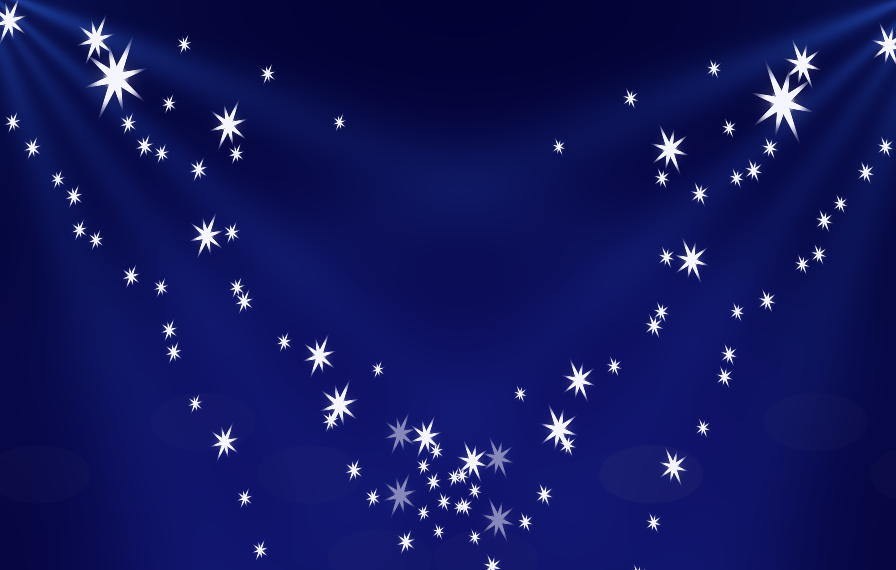
A Shadertoy shader for this background:

```glsl
// Night stage: crossing spotlight beams over deep blue, with garlands of spiky stars.
// Beams are angular lobes around two corner lamps; each garland is a line bent by
// sines, drawn once per side by mirroring the plane; faint discs lie on the floor.

const vec2 STAGE = vec2(768.0, 489.0);   // design units, y pointing down
const float PI = 3.14159265;

const vec3 NIGHT = vec3(0.010, 0.004, 0.200);
const vec3 FLOOR_BLUE = vec3(0.058, 0.066, 0.400);
const vec3 BEAM_BLUE = vec3(0.130, 0.300, 0.520);
const vec3 DISC_BLUE = vec3(0.300, 0.320, 0.480);
const vec3 LILAC = vec3(0.640, 0.650, 0.820);
const vec3 STAR_WHITE = vec3(0.960, 0.960, 1.000);

float lobe(float x, float center, float width) {
    float d = (x - center) / width;
    return exp(-d * d);
}

// Light of one lamp just outside the upper left corner
float lampBeams(vec2 p) {
    vec2 q = p + vec2(20.0, 15.0);
    float angle = atan(q.y, q.x);
    float reach = length(q);
    float rays = lobe(angle, 0.40, 0.09) + 0.75 * lobe(angle, 0.73, 0.07)
               + 0.55 * lobe(angle, 0.96, 0.08) + 0.65 * lobe(angle, 1.22, 0.11);
    float haze = 0.35 * exp(-reach / 110.0);
    return rays * (0.42 * exp(-reach / 190.0) + 0.17 * exp(-reach / 480.0)) + haze;
}

// Thin double-ended spike through the origin
float spike(vec2 p, float angle, float len, float width, float px) {
    vec2 dir = vec2(cos(angle), -sin(angle));
    float along = abs(dot(p, dir)) / len;
    float across = abs(dot(p, vec2(-dir.y, dir.x)));
    float halfWidth = width * max(0.0, 1.0 - along);
    float body = 1.0 - smoothstep(-0.5 * px, 0.6 * px, across - halfWidth);
    return body * (1.0 - smoothstep(0.45, 1.0, along));
}

float star(vec2 p, float size, float px) {
    float r = length(p) / size;
    if (r > 1.1) return 0.0;
    float w = 0.10 * size;
    float a = spike(p, 1.18, size, w, px);
    a = max(a, spike(p, -0.68, 0.82 * size, w, px));
    a = max(a, spike(p, 0.30, 0.72 * size, w, px));
    a = max(a, spike(p, 1.78, 0.76 * size, w, px));
    float core = 1.0 - smoothstep(0.12, 0.34, r);
    return max(max(a, core), 0.35 * exp(-9.0 * r * r));
}

// Stars along a line: bend bows it, sway gives an S, wobble scatters each index.
// wave holds frequency (xy) and phase (zw); the accent index is drawn larger.
float garland(vec2 p, vec2 start, vec2 end, int count, vec2 bend, vec2 sway,
              vec2 wobble, vec4 wave, float size, int accent, float px) {
    float light = 0.0;
    for (int i = 0; i < count; i++) {
        float k = float(i);
        float t = k / float(count - 1);
        vec2 offset = bend + wobble * cos(wave.xy * k + wave.zw);
        vec2 at = mix(start, end, t) + offset * sin(PI * t) + sway * sin(2.0 * PI * t);
        float scale = i == accent ? 1.75 : 1.0 + 0.1 * sin(k * 2.4);
        light = max(light, star(p - at, size * scale, px));
    }
    return light;
}

// All garlands of the left side
float starField(vec2 p, float px) {
    vec2 none = vec2(0.0);
    vec4 still = vec4(0.0);
    // large inner chain
    float s = garland(p, vec2(8, 18), vec2(365, 375), 8, vec2(0, -28), vec2(13, -40),
                      vec2(30, 22), vec4(PI, 1.57, PI, -2.04), 24.0, 2, px);
    // small inner chain
    s = max(s, garland(p, vec2(110, 106), vec2(348, 465), 12, vec2(-14, -38), vec2(0, -15),
                       vec2(17, 22), vec4(1.366, 1.571, -5.19, -13.67), 12.0, -1, px));
    // outer chain
    s = max(s, garland(p, vec2(11, 105), vec2(223, 472), 14, vec2(0, -47), vec2(0, 14),
                       vec2(13, 6), vec4(1.28, PI, -2.69, 0), 11.5, 11, px));
    // sparse upper arcs
    s = max(s, garland(p, vec2(158, 38), vec2(291, 105), 3, vec2(5, -8), none, none, still, 10.5, -1, px));
    s = max(s, garland(p, vec2(145, 89), vec2(324, 317), 3, vec2(-32, -71), none, none, still, 10.5, -1, px));
    // central cluster, with two dimmer stars
    s = max(s, garland(p, vec2(374, 387), vec2(363, 440), 3, vec2(3, 0), none, none, still, 10.5, -1, px));
    s = max(s, garland(p, vec2(363, 400), vec2(394, 435), 3, vec2(11, -8), none, none, still, 10.0, -1, px));
    return max(s, 0.6 * garland(p, vec2(343, 372), vec2(343, 425), 2, none, none, none, still, 22.0, -1, px));
}

// Faint elliptical pools near the floor
float floorDiscs(vec2 p, float px) {
    float sum = 0.0;
    for (int i = 0; i < 8; i++) {
        float k = float(i);
        float turn = 2.0 * PI * k / 5.0;
        vec2 at = vec2(33.0 + 105.0 * k + 38.0 * sin(turn), 427.0 - 65.0 * cos(turn - 0.4 * PI));
        float d = length((p - at) * vec2(0.56, 1.0)) - 25.0;
        sum += (1.0 - smoothstep(-px, px, d)) * (0.055 + 0.065 * lobe(k, 5.0, 0.6));
    }
    return sum;
}

void mainImage(out vec4 fragColor, in vec2 fragCoord) {
    vec2 uv = fragCoord / iResolution.xy;
    vec2 p = vec2(uv.x, 1.0 - uv.y) * STAGE;
    float px = STAGE.y / iResolution.y;

    // backdrop with darker wings
    vec3 color = mix(NIGHT, FLOOR_BLUE, smoothstep(0.0, 400.0, p.y));
    float wings = smoothstep(190.0, 390.0, abs(p.x - 384.0));
    color = mix(color, NIGHT, 0.72 * wings);

    // crossing beams and floor pools
    float beams = lampBeams(p) + lampBeams(vec2(790.0 - p.x, p.y));
    color += BEAM_BLUE * beams;
    color = mix(color, DISC_BLUE, floorDiscs(p, px));

    // mirrored stars, the right side hanging slightly lower
    float light = max(starField(p, px), starField(vec2(770.0 - p.x, p.y - 21.0), px));
    color = mix(color, mix(LILAC, STAR_WHITE, light), light);
    fragColor = vec4(color, 1.0);
}
```
